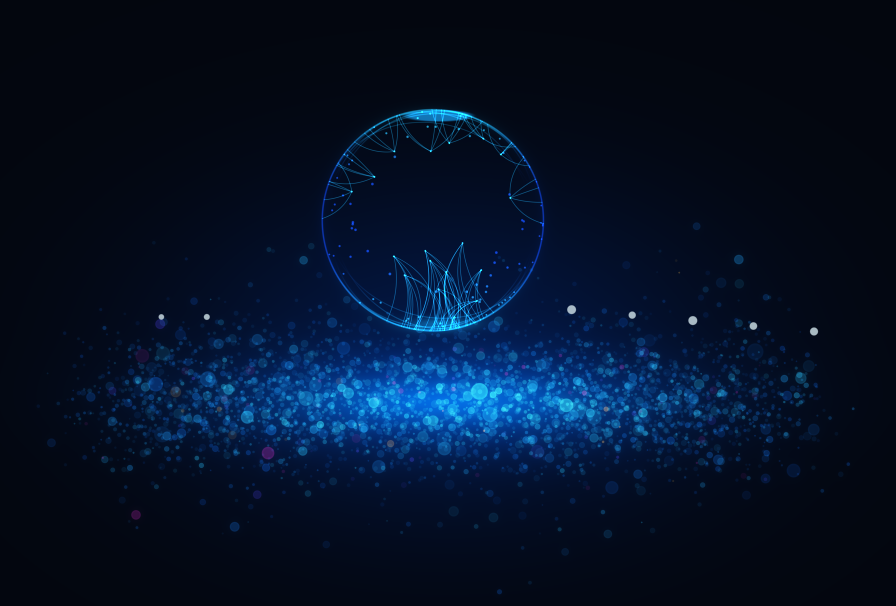
Give the GLSL for this background, as a WebGL 2 fragment shader.

```glsl
#version 300 es
precision highp float;
// A threaded glass-like sphere hovering over a glowing blue band of bokeh lights.

#define SPHERE_CENTER vec2(-0.025, 0.6365)
#define SPHERE_RADIUS 0.1825
#define BAND_Y 0.337
#define BAND_HEIGHT 0.088
#define BOKEH_LAYERS 9
#define LARGEST_CELL 0.06
#define LAYER_SHRINK 0.82
#define FANS 17
#define THREADS 5
#define NODES 80

uniform vec2 u_resolution;
out vec4 fragColor;

const vec3 DEEP_BLUE = vec3(0.03, 0.25, 0.66);
const vec3 CYAN = vec3(0.16, 0.78, 0.93);
float pixel;

float hash(vec2 p) {
    return fract(sin(dot(p, vec2(127.1, 311.7))) * 43758.5453);
}

vec2 hash2(vec2 p) {
    return vec2(hash(p), hash(p + 19.3));
}

float gauss(vec2 p, vec2 spread) {
    vec2 q = p / spread;
    return exp(-dot(q, q));
}

float disc(float d, float radius) {
    return 1.0 - smoothstep(radius - pixel, radius + pixel, d);
}

float stroke(float d, float width) {
    return 1.0 - smoothstep(0.0, width + pixel, abs(d));
}

vec2 polar(float angle) {
    return vec2(cos(angle), sin(angle));
}

// Thread from a to b, bowed sideways by bend
float thread(vec2 p, vec2 a, vec2 b, float bend) {
    vec2 ab = b - a;
    float h = clamp(dot(p - a, ab) / dot(ab, ab), 0.0, 1.0);
    vec2 side = vec2(-ab.y, ab.x) * bend * 4.0 * h * (1.0 - h);
    return stroke(length(p - a - ab * h - side), 0.0004);
}

vec3 backdrop(vec2 p) {
    vec3 col = mix(vec3(0.010, 0.024, 0.056), vec3(0.010, 0.090, 0.265),
                   gauss(p - vec2(0.0, 0.41), vec2(0.45, 0.28)));
    vec2 q = p - vec2(0.0, BAND_Y);
    col += vec3(0.0, 0.16, 0.42) * gauss(q, vec2(0.34, 0.075));
    return col + vec3(0.0, 0.17, 0.22) * gauss(q, vec2(0.2, 0.035));
}

// Light of the sphere; p is relative to its centre, in radii
vec3 sphere(vec2 p) {
    float r = length(p);
    if (r > 1.15) return vec3(0.0);
    float pole = smoothstep(0.25, 1.0, abs(p.y));
    vec3 rimColor = mix(vec3(0.05, 0.20, 0.70), vec3(0.10, 0.62, 0.78), pole);
    vec2 s = p * SPHERE_RADIUS;

    // Outline, its halo and squashed inner outlines
    float rim = (r - 1.0) * SPHERE_RADIUS;
    vec3 light = rimColor * (stroke(rim, 0.0012) * 0.65 + 0.09 * exp(-abs(rim) * 150.0));
    for (int i = 0; i < 4; i++) {
        float k = float(i);
        vec2 axis = polar(0.5 + k * 0.75);
        vec2 q = vec2(dot(p, axis), dot(p, vec2(-axis.y, axis.x)));
        q.y /= 0.96 - 0.03 * k;
        light += rimColor * 0.3 * pole * stroke((length(q) - 0.995) * SPHERE_RADIUS, 0.0008);
    }

    // Bright cap at the top and glow at the bottom
    vec2 cap = (p - vec2(0.05, 0.945)) / vec2(0.32, 0.055);
    light += vec3(0.06, 0.42, 0.62) * (1.0 - smoothstep(0.75, 1.1, length(cap)));
    light += vec3(0.04, 0.30, 0.38) * gauss(p - vec2(0.08, -0.94), vec2(0.28, 0.06));

    // Fans of threads joining inner nodes to the outline
    for (int k = 0; k < FANS; k++) {
        float id = float(k);
        bool upper = k < 8;
        float depth = hash(vec2(id, 4.0));
        float angle = upper ? mix(0.3, 2.75, id / 7.0) : mix(3.9, 5.75, (id - 8.0) / 8.0);
        angle += 0.25 * (hash(vec2(id, 6.0)) - 0.5);
        vec2 node = polar(angle) * SPHERE_RADIUS * (upper ? mix(0.62, 0.92, depth) : mix(0.25, 0.85, depth));
        light += CYAN * 0.6 * disc(length(s - node), 0.0016);
        for (int j = 0; j < THREADS; j++) {
            float spread = hash(vec2(id, float(j) + 8.0)) - 0.5;
            float target = upper ? angle + spread * 0.7 : mix(angle, 4.8, 0.7) + spread * 0.5;
            vec2 foot = polar(target) * SPHERE_RADIUS;
            float bend = upper ? spread * 0.3 : 0.18 * sign(4.8 - angle) + spread * 0.15;
            light += vec3(0.04, 0.22, 0.29) * thread(s, node, foot, bend * 0.8);
        }
    }

    // Small nodes gathered near the outline
    for (int k = 0; k < NODES; k++) {
        vec2 h = hash2(vec2(float(k), 51.0));
        vec2 node = polar(h.x * 6.2832) * (1.0 - 0.4 * h.y * h.y) * SPHERE_RADIUS;
        vec3 tint = mix(vec3(0.08, 0.28, 0.9), CYAN, smoothstep(0.3, 0.9, abs(p.y)));
        light += tint * 0.75 * disc(length(s - node), mix(0.001, 0.0022, h.y));
    }
    return light;
}

vec3 bokehTint(float pick, float warmth) {
    if (pick > 0.988) return vec3(0.75, 0.55, 0.15);
    if (pick > 0.965) return vec3(0.55, 0.08, 0.50);
    if (pick > 0.945) return vec3(0.25, 0.18, 0.80);
    return mix(DEEP_BLUE, CYAN, warmth);
}

// Scattered discs, in layers of ever finer cells
vec3 addBokeh(vec3 col, vec2 p) {
    float cell = LARGEST_CELL;
    for (int i = 0; i < BOKEH_LAYERS; i++) {
        float layer = float(i);
        vec2 home = floor(p / cell);
        for (int n = 0; n < 9; n++) {
            vec2 id = home + vec2(n % 3 - 1, n / 3 - 1);
            vec2 seed = id + layer * 37.0;
            vec2 q = (id + hash2(seed)) * cell;
            vec2 off = q - vec2(0.0, BAND_Y);
            float sides = 1.0 - smoothstep(0.40, 0.69, abs(q.x));
            float density = 0.9 * gauss(off, vec2(9.0, BAND_HEIGHT));
            density += 0.25 * (1.0 - layer / 9.0) * gauss(off, vec2(0.6, 0.18));
            if (hash(seed + 5.1) + 0.005 > density * sides) continue;
            vec2 h = hash2(seed + 9.7);
            float radius = cell * mix(0.08, 0.23, h.x);
            float d = length(p - q);
            float core = gauss(off, vec2(0.38, 0.07));
            float shape = disc(d, radius) * (0.75 + 0.25 * smoothstep(0.6, 1.0, d / radius));
            float glow = 0.12 * gauss(vec2(d), vec2(radius * 2.2));
            float strength = hash(seed + 3.3);
            float alpha = mix(0.45, 1.0, core) * mix(0.25, 1.0, strength * strength);
            vec3 tint = bokehTint(hash(seed + 7.9), clamp(h.y * h.y * 0.8 + core * 0.35, 0.0, 1.0));
            col += tint * alpha * (shape + glow) * (1.0 - min(col, 1.0));
        }
        cell *= LAYER_SHRINK;
    }
    return col;
}

// Row of pale lights above the band, split by the sphere
vec3 addPaleLights(vec3 col, vec2 p) {
    for (int i = 0; i < 7; i++) {
        float k = float(i);
        float x = i < 2 ? -0.473 + 0.075 * k : 0.204 + 0.1 * (k - 2.0);
        float y = i < 2 ? 0.477 : 0.489 - 0.009 * (k - 2.0);
        float radius = mix(0.004, 0.0075, hash(vec2(k, 2.0)));
        col = mix(col, vec3(0.78, 0.85, 0.88), 0.85 * disc(length(p - vec2(x, y)), radius));
    }
    return col;
}

void main() {
    pixel = 0.75 / u_resolution.y;
    vec2 p = (gl_FragCoord.xy - vec2(0.5 * u_resolution.x, 0.0)) / u_resolution.y;
    vec3 col = backdrop(p) + sphere((p - SPHERE_CENTER) / SPHERE_RADIUS);
    col = addPaleLights(addBokeh(col, p), p);
    fragColor = vec4(clamp(col, 0.0, 1.0), 1.0);
}
```
